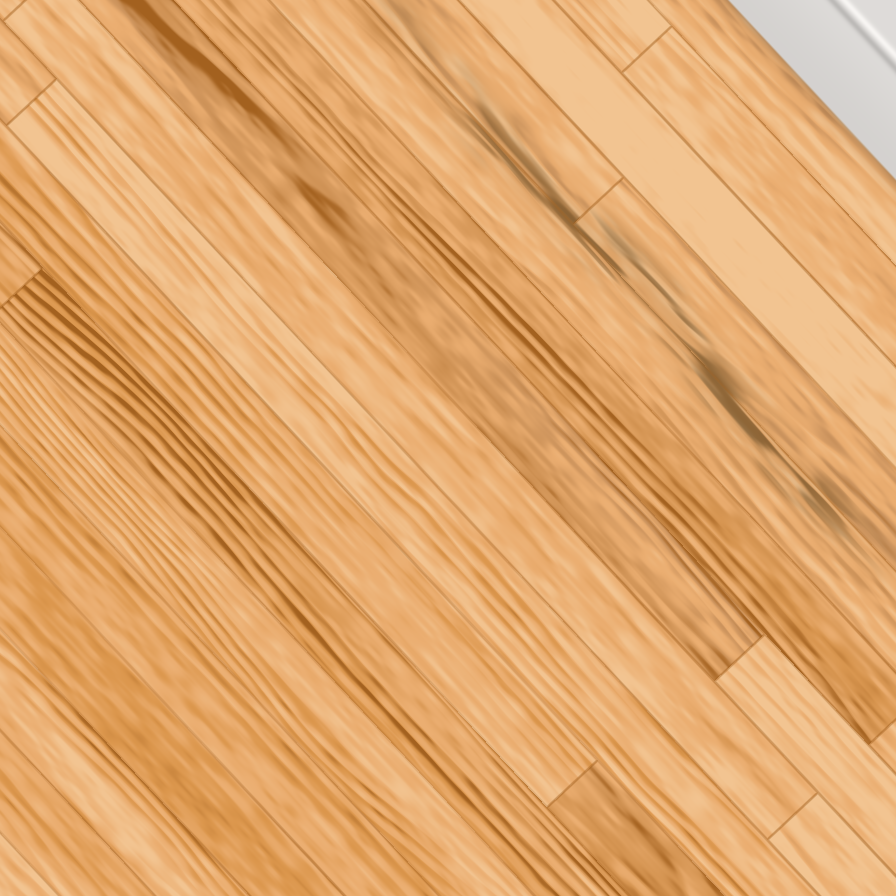
Give the GLSL for this texture, as a WebGL 1 fragment shader.

```glsl
precision highp float;
// Diagonal oak strip floor with irregular grain and a pale skirting in the top right corner.
uniform vec2 u_resolution;

#define PLANK_WIDTH 0.0775
#define PLANK_LENGTH 1.25
#define PLANK_ANGLE -0.82
#define GRAIN_RINGS 74.0
#define GRAIN_DEPTH 0.50
#define GRAIN_WARP 0.035
#define PORE_DEPTH 0.26
#define SKIRTING_EDGE 1.276

const vec3 DARK_GRAIN = vec3(0.64, 0.38, 0.12);
const vec3 AMBER = vec3(0.86, 0.59, 0.30);
const vec3 TAN = vec3(0.80, 0.58, 0.37);
const vec3 HONEY = vec3(0.92, 0.68, 0.44);
const vec3 PALE = vec3(0.95, 0.77, 0.57);
const vec3 MINERAL = vec3(0.47, 0.33, 0.16);
const vec3 SKIRTING = vec3(0.83, 0.82, 0.81);

float hash(vec2 p) {
  vec3 q = fract(vec3(p.xyx) * 0.1031);
  q += dot(q, q.yzx + 33.33);
  return fract((q.x + q.y) * q.z);
}

float noise(vec2 p) {
  vec2 cell = floor(p);
  vec2 f = fract(p);
  f = f * f * (3.0 - 2.0 * f);
  float low = mix(hash(cell), hash(cell + vec2(1.0, 0.0)), f.x);
  float high = mix(hash(cell + vec2(0.0, 1.0)), hash(cell + vec2(1.0, 1.0)), f.x);
  return mix(low, high, f.y);
}

// Soft-edged late wood band, one per growth ring.
float ringBand(float t) {
  float f = fract(t);
  return smoothstep(0.15, 0.75, f) * (1.0 - smoothstep(0.78, 1.0, f));
}

// Smooth bump of the given half width.
float bump(float d, float width) {
  return exp(-d * d / (width * width));
}

vec3 woodColour(float tone, float greyness) {
  vec3 c = mix(DARK_GRAIN, mix(AMBER, TAN, greyness), smoothstep(0.0, 0.36, tone));
  c = mix(c, HONEY, smoothstep(0.32, 0.62, tone));
  return mix(c, PALE, smoothstep(0.58, 0.92, tone));
}

void main() {
  vec2 uv = gl_FragCoord.xy / u_resolution.y;
  float pixel = 1.0 / u_resolution.y;
  vec2 along = vec2(cos(PLANK_ANGLE), sin(PLANK_ANGLE));
  float s = dot(uv, along);
  float a = dot(uv, vec2(-along.y, along.x));

  // Plank layout: rows of boards with staggered ends.
  float rowPos = a / PLANK_WIDTH + 0.37;
  float row = floor(rowPos);
  float endPos = s / PLANK_LENGTH + hash(vec2(row, 7.0));
  vec2 board = vec2(row, floor(endPos)) + 20.0;
  float x = (fract(rowPos) - 0.5) * PLANK_WIDTH;
  float pick = hash(board);
  float figure = hash(board + 41.0);
  vec2 shift = 50.0 * vec2(pick, figure);

  // Growth rings: near-straight lines, or long nested arches on some boards.
  float warp = noise(vec2(a * 14.0, s * 3.0) + shift) - 0.5;
  float wobble = noise(vec2(a * 40.0, s * 13.0) + shift) - 0.5;
  float centre = (hash(board + 13.0) - 0.5) * 0.8;
  float arch = sqrt(x * x + 0.0025 * (s - centre) * (s - centre));
  float across = mix(x, arch, step(0.68, figure));
  across += warp * GRAIN_WARP + wobble * 0.005;
  float rings = GRAIN_RINGS * mix(0.65, 1.15, hash(board + 5.0));
  float patches = noise(vec2(a * 32.0, s * 2.5) + shift + 9.0);
  float strength = mix(0.3, 1.0, hash(board + 29.0)) * smoothstep(0.1, 0.75, patches);
  float band = ringBand(across * rings + pick * 9.0);

  // Tone: board base, broad drift, rings and short pores.
  float drift = noise(vec2(a * 20.0, s * 2.0) + shift + 3.0) - 0.5;
  float pores = noise(vec2(a * 210.0, s * 38.0) + shift) - 0.5;
  float streaks = noise(vec2(a * 120.0, s * 5.0) + shift) - 0.5;
  float tone = mix(0.50, 0.88, pick) + drift * 0.34;
  tone -= band * strength * GRAIN_DEPTH;
  tone += pores * PORE_DEPTH + streaks * 0.22;
  float greyness = smoothstep(0.3, 1.1, a + 0.5 * (figure - 0.5) + drift * 0.4);
  vec3 colour = woodColour(tone, greyness);

  // Dark mineral streak running through the boards near the skirting.
  float path = a - 0.985 - (noise(vec2(s * 5.0 + 30.0, 2.0)) - 0.5) * 0.05;
  float streak = bump(path, 0.022) * smoothstep(-0.6, -0.1, s);
  streak *= 1.0 - smoothstep(0.25, 0.45, s);
  float flecks = smoothstep(0.3, 0.75, noise(vec2(across * 190.0, s * 16.0) + 60.0));
  colour = mix(colour, MINERAL, streak * (0.12 + 0.68 * flecks));

  // Seams: faint long joints and crisp board ends.
  float sideGap = (0.5 - abs(fract(rowPos) - 0.5)) * PLANK_WIDTH;
  float endGap = (0.5 - abs(fract(endPos) - 0.5)) * PLANK_LENGTH;
  float seam = 1.0 - smoothstep(0.0005, 0.0015 + pixel, sideGap);
  seam *= 0.15 + 0.45 * noise(vec2(row * 3.0, s * 4.0 + 30.0));
  float endSeam = 1.0 - smoothstep(0.0004, 0.0012 + pixel, endGap);
  colour = mix(colour, DARK_GRAIN, max(seam, endSeam * 0.5));

  // Skirting board with a moulded ridge and a contact shadow.
  float wall = a - SKIRTING_EDGE;
  colour *= 1.0 - 0.22 * exp(-abs(wall) / 0.006);
  vec3 paint = SKIRTING + 0.04 * smoothstep(0.0, 0.1, wall);
  paint += 0.1 * bump(wall - 0.095, 0.004) - 0.13 * bump(wall - 0.085, 0.004);
  colour = mix(colour, paint, smoothstep(-pixel, pixel + 0.001, wall));

  gl_FragColor = vec4(clamp(colour, 0.0, 1.0), 1.0);
}
```
